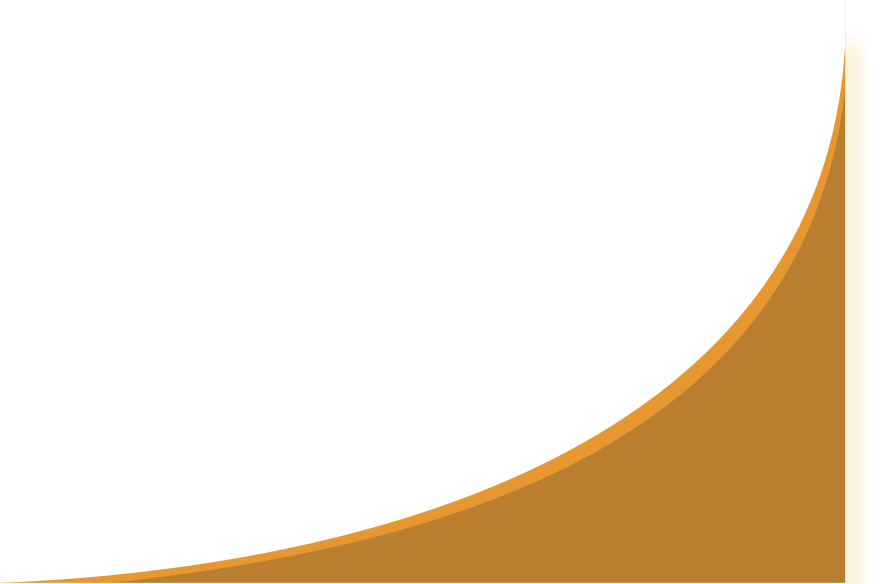
Reproduce this background procedurally as a Shadertoy shader.

```glsl
// A sweeping ochre curve with an orange rim and a pale glow on its right side.
#define OCHRE vec3(0.725, 0.494, 0.184)
#define ORANGE vec3(0.902, 0.592, 0.184)
#define CREAM vec3(0.990, 0.957, 0.870)
#define ASPECT 1.533
#define RIGHT_EDGE 1.446
#define FLOOR_Y 0.002
#define GLOW_WIDTH 0.048
#define GLOW_TOP 0.932

vec2 bezier(vec2 a, vec2 b, vec2 c, vec2 d, float t) {
    float s = 1.0 - t;
    return s * s * s * a + 3.0 * s * s * t * b + 3.0 * s * t * t * c + t * t * t * d;
}

// Approximate signed distance to a rising curve, positive on its lower right.
float curveSide(vec2 p, vec2 a, vec2 b, vec2 c, vec2 d) {
    float low = 0.0, high = 1.0;
    for (int i = 0; i < 18; i++) {
        float mid = 0.5 * (low + high);
        if (bezier(a, b, c, d, mid).y < p.y) low = mid;
        else high = mid;
    }
    float t = 0.5 * (low + high), s = 1.0 - t;
    vec2 tangent = s * s * (b - a) + 2.0 * s * t * (c - b) + t * t * (d - c);
    return (p.x - bezier(a, b, c, d, t).x) * tangent.y / length(tangent);
}

float coverage(float dist, float pixel) {
    return clamp(dist / pixel + 0.5, 0.0, 1.0);
}

void mainImage(out vec4 fragColor, in vec2 fragCoord) {
    vec2 p = fragCoord / iResolution.xy * vec2(ASPECT, 1.0);
    float pixel = 1.0 / iResolution.y;

    // Soft glow beside the right edge
    float glow = 1.0 - smoothstep(0.012, GLOW_WIDTH, p.x - RIGHT_EDGE);
    glow *= step(RIGHT_EDGE, p.x);
    glow *= 1.0 - smoothstep(GLOW_TOP - 0.035, GLOW_TOP + 0.022, p.y);
    vec3 color = mix(vec3(1.0), CREAM, glow);

    // Orange rim and ochre body, cut by the right edge and the floor
    float rim = curveSide(p, vec2(0.0, 0.002), vec2(0.60, 0.026),
                          vec2(1.41, 0.22), vec2(RIGHT_EDGE, 0.926));
    float body = curveSide(p, vec2(0.19, 0.002), vec2(0.72, 0.06),
                           vec2(1.38, 0.22), vec2(RIGHT_EDGE, 0.85));
    float inside = coverage(RIGHT_EDGE - p.x, pixel) * coverage(p.y - FLOOR_Y, pixel);
    vec3 fill = mix(ORANGE, OCHRE, coverage(body, pixel));
    color = mix(color, fill, coverage(rim, pixel) * inside);

    fragColor = vec4(color, 1.0);
}
```
